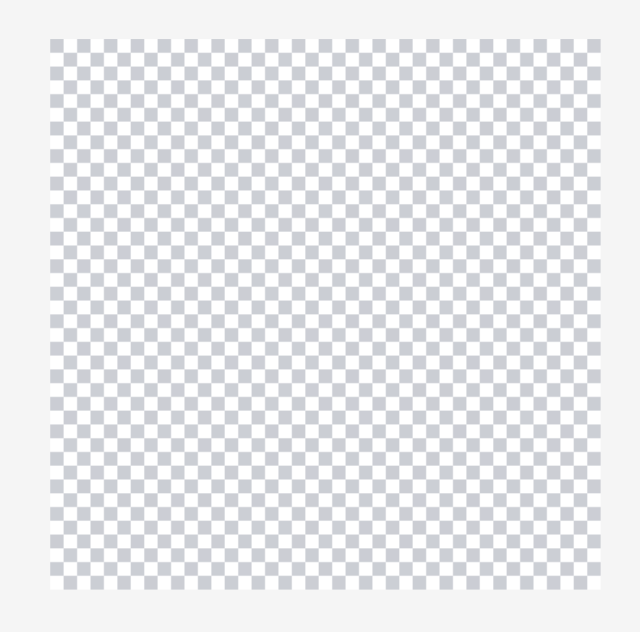
A Shadertoy shader for this pattern:

```glsl
// A pale grey and white checkerboard panel, centred on a flat off-white margin.
// The squares are the product of two signed square waves with softened edges;
// the plain margin on all four sides lets the canvas tile without a seam.

#define CELLS vec2(41.0, 40.0)
#define PANEL_MIN vec2(0.0785, 0.0671)
#define PANEL_MAX vec2(0.9385, 0.9382)
#define EDGE_SOFTNESS 0.055
#define TONE_VARIATION 0.006
#define MARGIN_COLOR vec3(0.961)
#define LIGHT_COLOR vec3(1.0)
#define GREY_COLOR vec3(0.798, 0.808, 0.832)

float hash(vec2 p) {
    return fract(sin(dot(p, vec2(127.1, 311.7))) * 43758.5453);
}

// +1 on even cells, -1 on odd ones, ramping through 0 at each inner line
float squareWave(float x, float cells, float softness) {
    float line = round(x);
    float ramp = clamp(abs(x - line) / softness, 0.0, 1.0);
    if (line < 0.5 || line > cells - 0.5) ramp = 1.0;
    float index = clamp(floor(x), 0.0, cells - 1.0);
    return ramp * (1.0 - 2.0 * mod(index, 2.0));
}

void mainImage(out vec4 fragColor, in vec2 fragCoord) {
    vec2 uv = fragCoord / iResolution.xy;
    vec2 pixel = 1.0 / iResolution.xy;

    // Cell coordinates, counted from the top left of the panel
    vec2 cellSize = (PANEL_MAX - PANEL_MIN) / CELLS;
    vec2 grid = vec2(uv.x - PANEL_MIN.x, PANEL_MAX.y - uv.y) / cellSize;
    vec2 softness = max(vec2(EDGE_SOFTNESS), 0.5 * pixel / cellSize);

    // Checker squares with a faint change of tone
    float wave = squareWave(grid.x, CELLS.x, softness.x)
               * squareWave(grid.y, CELLS.y, softness.y);
    vec3 grey = GREY_COLOR + TONE_VARIATION * (hash(floor(grid)) - 0.5);
    vec3 checker = mix(LIGHT_COLOR, grey, 0.5 + 0.5 * wave);

    // Panel coverage over the margin
    vec2 inset = min(uv - PANEL_MIN, PANEL_MAX - uv);
    vec2 coverage = clamp(inset / pixel + 0.5, 0.0, 1.0);
    vec3 color = mix(MARGIN_COLOR, checker, coverage.x * coverage.y);
    fragColor = vec4(color, 1.0);
}
```
